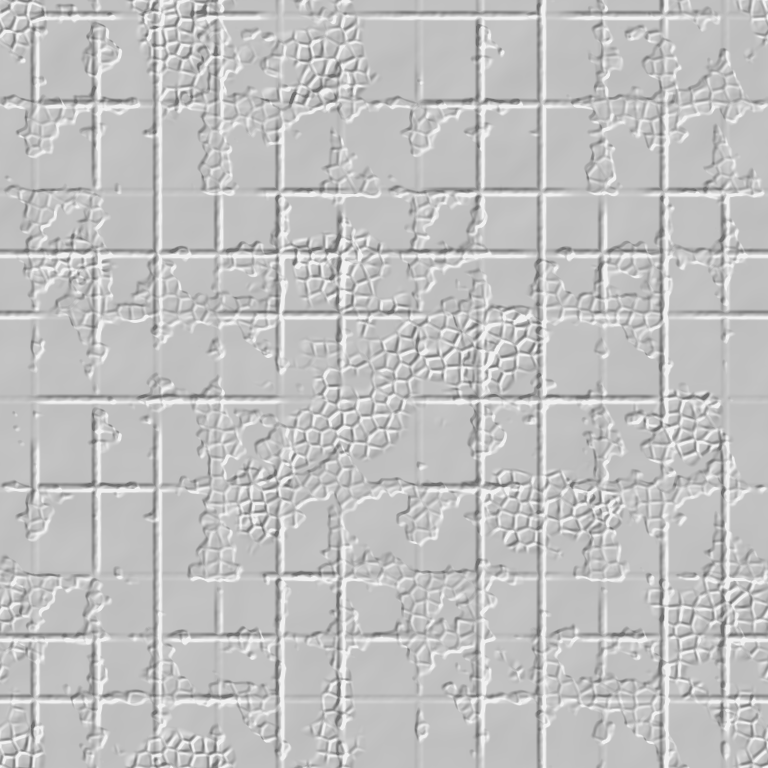
Write a WebGL 1 fragment shader that draws this texture map.

```glsl
precision highp float;
uniform vec2 u_resolution;

float hash(vec2 p) {
  return fract(sin(dot(p, vec2(127.1, 311.7))) * 43758.545);
}

// Value noise that wraps after the given number of cells
float noise(vec2 p, vec2 period) {
  vec2 i = floor(p), f = p - i;
  f = f * f * (3.0 - 2.0 * f);
  vec2 a = mod(i, period), b = mod(i + 1.0, period);
  return mix(mix(hash(a), hash(vec2(b.x, a.y)), f.x),
             mix(hash(vec2(a.x, b.y)), hash(b), f.x), f.y);
}

// Wrapping cellular stones: rounded tops with cracks between them
float stones(vec2 p, float period) {
  vec2 i = floor(p), f = p - i;
  float near = 8.0, second = 8.0, top = 0.0;
  for (int y = -1; y <= 1; y++) {
    for (int x = -1; x <= 1; x++) {
      vec2 o = vec2(float(x), float(y));
      vec2 id = mod(i + o, period);
      vec2 jitter = vec2(hash(id + 3.7), hash(id + 91.3));
      float d = length(o + 0.1 + 0.8 * jitter - f);
      if (d < near) {
        second = near;
        near = d;
        top = hash(id + 17.0);
      } else {
        second = min(second, d);
      }
    }
  }
  return smoothstep(0.0, 0.35, second - near) * (0.5 + 0.5 * top) - 0.3 * near;
}

// One family member of the grid: x = distance, y = groove depth
vec2 groove(float across, float along, float id) {
  float tile = floor(across + 0.5);
  float d = abs(across - tile);
  float shared = noise(vec2(id, along * 5.0), vec2(64.0, 5.0));
  float varied = noise(vec2(id + 20.0 + 12.0 * mod(tile, 2.0), along * 4.0), vec2(64.0, 8.0));
  float worn = smoothstep(0.36, 0.5, 0.6 * shared + 0.4 * varied);
  return vec2(d, (0.14 + 0.86 * worn) * (1.0 - smoothstep(0.002, 0.013, d)));
}

float height(vec2 p) {
  vec2 q = p * 2.0;
  float nearest = 1.0, cut = 0.0;

  // Six upright and five level grooves in each of the two by two repeats
  for (int i = 0; i < 6; i++) {
    float k = float(i);
    vec2 g = groove(q.x - 0.091 - 0.1595 * k, q.y, k);
    nearest = min(nearest, g.x);
    cut = max(cut, g.y);
    if (i < 5) {
      g = groove(q.y - 0.18 - 0.16 * k - 0.07 * max(k - 2.0, 0.0), q.x, k + 7.0);
      nearest = min(nearest, g.x);
      cut = max(cut, g.y);
    }
  }

  // Ragged chips eaten into the plaster along the grooves
  float ragged = 0.5 * noise(q * 9.0, vec2(9.0)) + 0.3 * noise(q * 23.0 + 5.0, vec2(23.0))
               + 0.2 * noise(q * 52.0, vec2(52.0));
  ragged += 0.22 * (noise(p * 11.0 + 3.0, vec2(11.0)) - 0.5);
  float chip = 1.0 - smoothstep(-0.008, 0.010, nearest - 0.20 * (ragged - 0.47));

  // Rubble patches that differ between repeats
  float patchy = noise(p * 9.0 + 2.0, vec2(9.0)) + 0.25 * (noise(p * 40.0, vec2(40.0)) - 0.5);
  float rubble = smoothstep(0.69, 0.78, patchy);

  float grain = noise(p * 150.0, vec2(150.0));
  float rough = max(rubble, 0.55 * chip);
  float h = 0.5 * noise(p * 16.0, vec2(16.0)) + 0.10 * noise(p * 44.0, vec2(44.0));
  h -= 0.75 * chip + 0.25 * rubble;
  h += rough * (0.75 * stones(p * 52.0, 52.0) + 0.25 * grain);
  h -= cut * (0.65 + 0.35 * grain);
  return h;
}

void main() {
  vec2 p = gl_FragCoord.xy / u_resolution;

  // Relief lit from the upper left
  vec2 toLight = vec2(-0.0016, 0.0016);
  float slope = height(p - toLight) - height(p + toLight);
  float shade = 0.755 + clamp(slope * 0.36, -0.32, 0.19);
  gl_FragColor = vec4(vec3(shade), 1.0);
}
```
